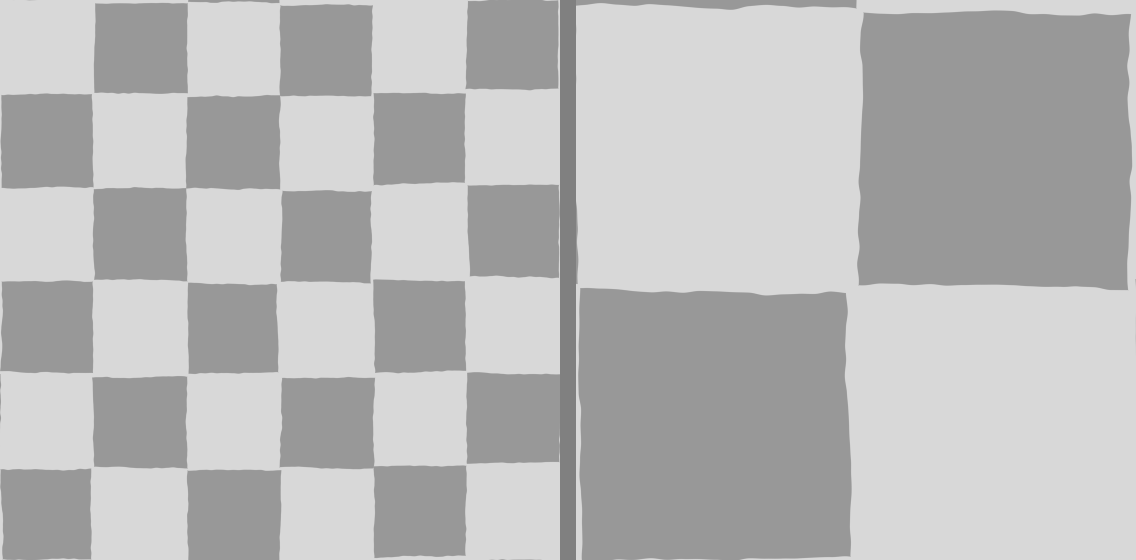
Left: the whole. Right: its middle third, enlarged.
A Shadertoy shader for this pattern:

```glsl
// Hand-cut checkerboard: dark squares on a light ground, with uneven edges.
// Each dark square is a distance built from four tilted, wobbling sides;
// its hash seed wraps with the grid, so the canvas tiles without a seam.

#define GRID 6.0             // cells across and down, must be even
#define LIGHT vec3(0.848)
#define DARK vec3(0.598)
#define INSET 0.010          // all lengths below are in cells
#define COLUMN_SHIFT 0.032   // vertical slip of a whole column
#define SIDE_JITTER 0.016    // in or out shift of one side
#define SIDE_TILT 0.022      // slope of one side
#define WOBBLE 0.009         // slow waver along a side
#define NICKS 0.005          // small cuts along a side
#define SOFTNESS 1.4         // edge smoothing

// Integer hash to 0..1
float hash(uint seed, uint index) {
    uint h = seed * 747796405u + index * 2891336453u + 277803737u;
    h = (h ^ (h >> 16)) * 2246822519u;
    h = (h ^ (h >> 13)) * 3266489917u;
    return float((h ^ (h >> 16)) >> 8) / 16777216.0;
}

float signedHash(uint seed, uint index) {
    return 2.0 * hash(seed, index) - 1.0;
}

// Smooth one-dimensional noise in -1..1, for x above -64
float noise(float x, uint seed) {
    float base = floor(x);
    uint index = uint(base + 64.0);
    float blend = smoothstep(0.0, 1.0, x - base);
    return mix(signedHash(seed, index), signedHash(seed, index + 1u), blend);
}

// Distance beyond one side; along runs over the side, outward away from it
float sideDistance(float along, float outward, uint seed) {
    float reach = 0.5 - INSET
        + SIDE_JITTER * signedHash(seed, 1u)
        + SIDE_TILT * signedHash(seed, 2u) * along
        + WOBBLE * noise(along * 5.0, seed + 1000u)
        + NICKS * noise(along * 17.0, seed + 2000u);
    return outward - reach;
}

// Distance to the uneven square of one cell, p measured from its centre
float squareDistance(vec2 p, vec2 cell) {
    vec2 wrapped = mod(cell, GRID);
    uint seed = 4u * uint(wrapped.x + GRID * wrapped.y);
    p.y -= COLUMN_SHIFT * signedHash(uint(wrapped.x), 77u);
    float horizontal = max(sideDistance(p.y, p.x, seed),
                           sideDistance(p.y, -p.x, seed + 1u));
    float vertical = max(sideDistance(p.x, p.y, seed + 2u),
                         sideDistance(p.x, -p.y, seed + 3u));
    return max(horizontal, vertical);
}

void mainImage(out vec4 fragColor, in vec2 fragCoord) {
    vec2 position = fragCoord / iResolution.xy * GRID;
    vec2 home = floor(position);

    // Nearest dark square, including those that stray from next cells
    float d = 1.0;
    for (int y = -1; y <= 1; y++) {
        for (int x = -1; x <= 1; x++) {
            vec2 cell = home + vec2(x, y);
            if (mod(cell.x + cell.y, 2.0) < 0.5) {
                d = min(d, squareDistance(position - cell - 0.5, cell));
            }
        }
    }

    // Flat fill with smoothed edges
    float blur = 0.5 * SOFTNESS * GRID / min(iResolution.x, iResolution.y);
    float ground = smoothstep(-blur, blur, d);
    fragColor = vec4(mix(DARK, LIGHT, ground), 1.0);
}
```
